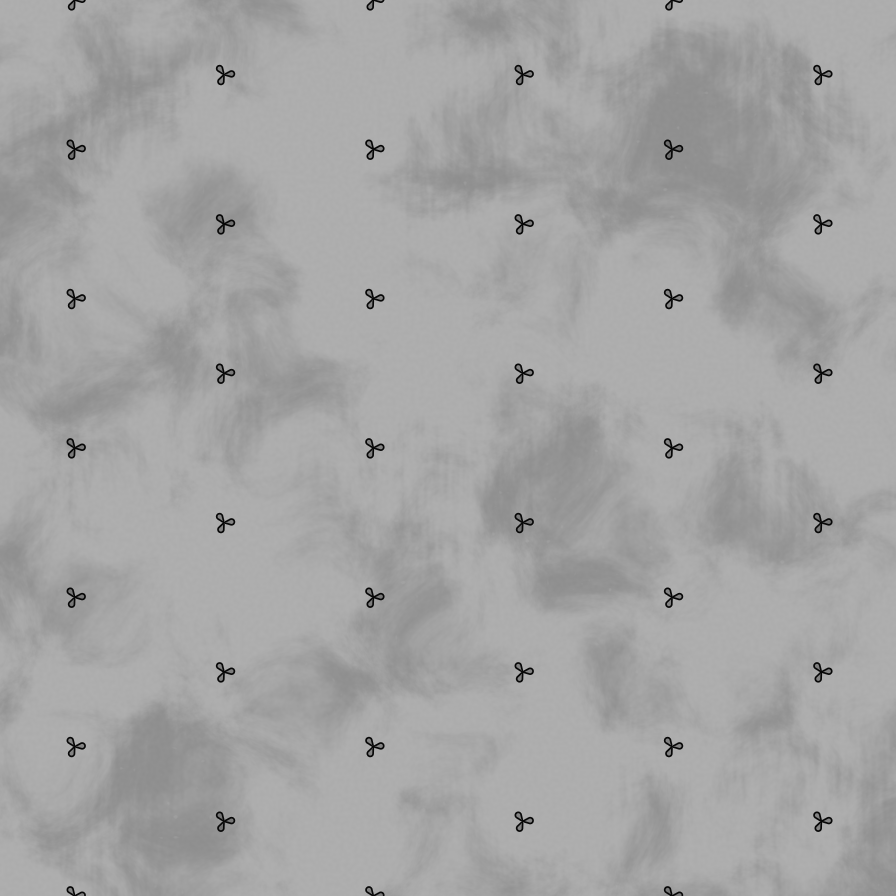
Give the GLSL for this pattern, as a Shadertoy shader.

```glsl
#define REPEATS 6.0
#define PETAL_REACH 0.0084
#define PETAL_RADIUS 0.0032
#define PETAL_TILT 0.10
#define LINE_WIDTH 0.0019
#define LINE_TONE 0.03
#define PETAL_SHADE 0.76
#define PALE_TONE 0.680
#define STAIN_TONE 0.562
#define STAIN_SCALE 4.6
#define STREAK_AMOUNT 0.17
#define GRAIN_AMOUNT 0.012

const float TAU = 6.2831853;

float hash(vec2 p) {
    vec3 q = fract(vec3(p.xyx) * 0.1031);
    q += dot(q, q.yzx + 33.33);
    return fract((q.x + q.y) * q.z);
}

float cornerSlope(vec2 cell, vec2 offset) {
    float angle = TAU * hash(cell);
    return dot(vec2(cos(angle), sin(angle)), offset);
}

float gradientNoise(vec2 p) {
    vec2 i = floor(p), f = p - i;
    vec2 u = f * f * f * (f * (f * 6.0 - 15.0) + 10.0);
    vec2 e = vec2(1.0, 0.0);
    float low = mix(cornerSlope(i, f), cornerSlope(i + e.xy, f - e.xy), u.x);
    float high = mix(cornerSlope(i + e.yx, f - e.yx), cornerSlope(i + e.xx, f - e.xx), u.x);
    return mix(low, high, u.y);
}

float fbm(vec2 p) {
    float sum = 0.0, amplitude = 1.0;
    for (int octave = 0; octave < 7; octave++) {
        sum += amplitude * gradientNoise(p);
        p = mat2(0.8, 0.6, -0.6, 0.8) * p * 2.03 + 17.3;
        amplitude *= 0.6;
    }
    return sum;
}

// Weathered plaster: cloudy stains, vertical streaks, pale flecks
float groundTone(vec2 uv) {
    vec2 warp = vec2(gradientNoise(uv * 9.0 + 41.0), gradientNoise(uv * 9.0 + 83.0));
    float stain = fbm(uv * STAIN_SCALE + 0.25 * warp + 5.7);
    float streak = gradientNoise(uv * vec2(95.0, 13.0) + 29.0)
                 + 0.6 * gradientNoise(uv * vec2(210.0, 34.0) + 61.0);
    float streakMask = smoothstep(-0.2, 0.4, gradientNoise(uv * 5.0 + 112.0));
    float wear = smoothstep(-0.2, 0.62, stain + STREAK_AMOUNT * streak * streakMask);
    float fleck = smoothstep(0.42, 0.65, gradientNoise(uv * 130.0 + 7.0));
    wear *= 1.0 - 0.35 * fleck;
    return mix(PALE_TONE, STAIN_TONE, wear) + GRAIN_AMOUNT * gradientNoise(uv * 190.0 + 9.0);
}

// Signed distance to a drop with its point at the origin, along +x
float dropDistance(vec2 p) {
    p.y = abs(p.y);
    float s = PETAL_RADIUS / PETAL_REACH;
    float c = sqrt(1.0 - s * s);
    float along = dot(p, vec2(c, s));
    if (along < 0.0) return length(p);
    if (along > c * PETAL_REACH) return length(p - vec2(PETAL_REACH, 0.0)) - PETAL_RADIUS;
    return dot(p, vec2(-s, c));
}

// Three petals folded into one sector
float trefoilDistance(vec2 p) {
    float sector = TAU / 3.0;
    float angle = mod(atan(p.y, p.x) - PETAL_TILT + 0.5 * sector, sector) - 0.5 * sector;
    return dropDistance(length(p) * vec2(cos(angle), sin(angle)));
}

void mainImage(out vec4 fragColor, in vec2 fragCoord) {
    float pixel = 1.0 / iResolution.y;
    vec2 uv = fragCoord * pixel;
    float tone = groundTone(uv);

    // Alternate columns shift by half a repeat
    vec2 grid = uv * REPEATS;
    grid.y += 0.5 - 0.5 * mod(floor(grid.x), 2.0);
    float d = trefoilDistance((fract(grid) - 0.5) / REPEATS);

    // Shaded petals, then their outline
    float fill = clamp(0.5 - d / pixel, 0.0, 1.0);
    float outline = clamp(0.5 - (abs(d) - 0.5 * LINE_WIDTH) / pixel, 0.0, 1.0);
    tone *= mix(1.0, PETAL_SHADE, fill);
    tone = mix(tone, LINE_TONE, outline);
    fragColor = vec4(vec3(tone), 1.0);
}
```
